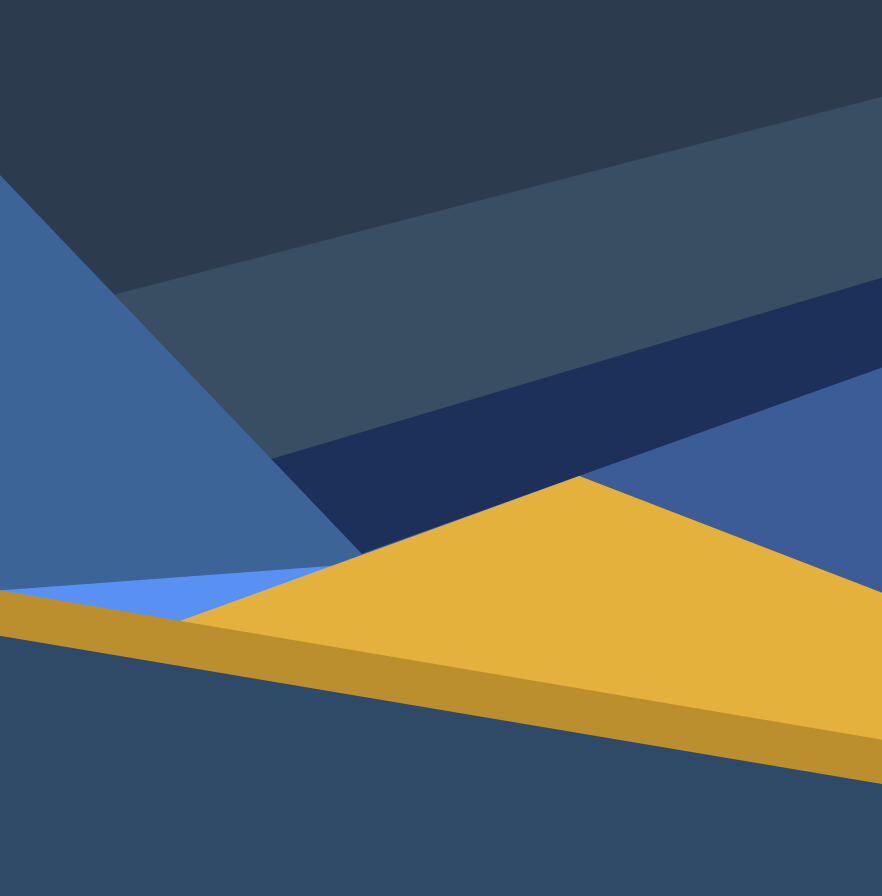
This background is drawn by a WebGL 2 fragment shader. Its source:

```glsl
#version 300 es
precision highp float;

uniform vec2 u_resolution;
out vec4 fragColor;

// Smooth coverage of the half plane under the line from a to b (a left of b)
float below(vec2 p, vec2 a, vec2 b) {
    vec2 along = b - a;
    vec2 offset = p - a;
    float height = along.x * offset.y - along.y * offset.x;
    return clamp(0.5 - height / length(vec2(dFdx(height), dFdy(height))), 0.0, 1.0);
}

void main() {
    vec2 uv = gl_FragCoord.xy / u_resolution;

    // Sloping bands, from the top down
    vec3 color = vec3(0.174, 0.236, 0.304);
    float slate = below(uv, vec2(0.1323, 0.6719), vec2(1.0, 0.8919));
    color = mix(color, vec3(0.223, 0.306, 0.386), slate);
    float navy = below(uv, vec2(0.3095, 0.4883), vec2(1.0, 0.6901));
    color = mix(color, vec3(0.115, 0.188, 0.350), navy);
    float indigo = below(uv, vec2(0.4101, 0.3820), vec2(1.0, 0.5898));
    color = mix(color, vec3(0.235, 0.361, 0.598), indigo);

    // Left wedge and the bright sliver at its foot
    float wedge = below(uv, vec2(0.0, 0.8047), vec2(0.4101, 0.3820));
    color = mix(color, vec3(0.235, 0.392, 0.590), wedge);
    float sliver = below(uv, vec2(0.0, 0.3411), vec2(0.377, 0.3685));
    color = mix(color, vec3(0.347, 0.566, 0.955), min(wedge, sliver));

    // Yellow peak
    vec2 apex = vec2(0.6567, 0.4688);
    float peak = min(below(uv, vec2(0.205, 0.3073), apex),
                     below(uv, apex, vec2(1.0, 0.3385)));
    color = mix(color, vec3(0.898, 0.694, 0.239), peak);

    // Gold stripe and the ground under it
    float stripe = below(uv, vec2(0.0, 0.3411), vec2(1.0, 0.1745));
    color = mix(color, vec3(0.737, 0.561, 0.180), stripe);
    float ground = below(uv, vec2(0.0, 0.2904), vec2(1.0, 0.125));
    color = mix(color, vec3(0.184, 0.290, 0.402), ground);

    fragColor = vec4(color, 1.0);
}
```
